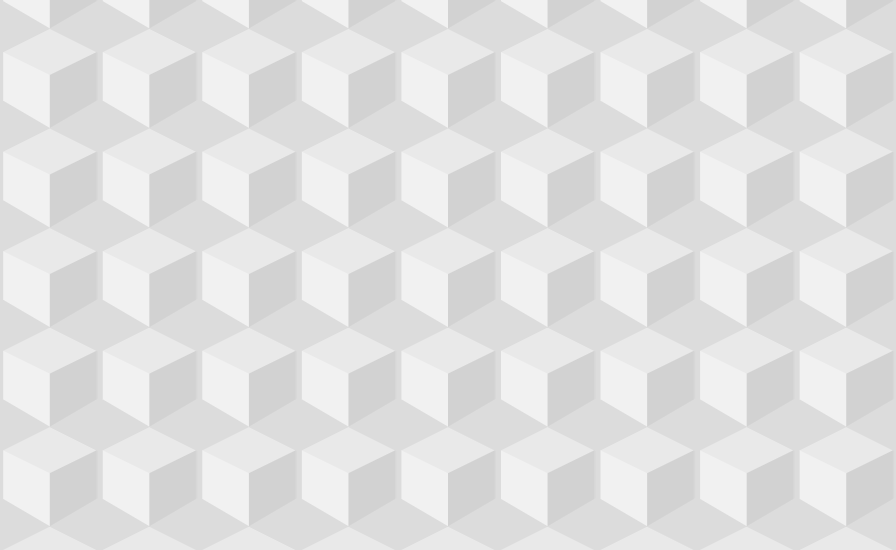
Reproduce this pattern procedurally as a WebGL 2 fragment shader.

```glsl
#version 300 es
precision highp float;
// Rows of pale grey cubes on a square grid, each tip touching the next apex.
// Every cell is folded about its middle, so three sloping lines and one
// upright edge bound the top, left and right faces.

uniform vec2 u_resolution;
out vec4 fragColor;

// Layout: lengths in cells, slopes as fall per unit sideways
const float CELLS_ACROSS = 9.0;
const float FIRST_APEX = 0.29;    // depth of the first full row
const float HALF_WIDTH = 0.468;
const float FRONT_CORNER = 0.463; // depth where the three faces meet
const float BOTTOM_TIP = 0.995;
const float ROOF_SLOPE = 0.50;
const float FRONT_SLOPE = 0.49;
const float BASE_SLOPE = 0.585;
const float RIM_WIDTH = 0.014;    // faint strip beside the right face

const vec3 GROUND = vec3(0.861);
const vec3 TOP_FACE = vec3(0.914);
const vec3 LEFT_FACE = vec3(0.945);
const vec3 RIGHT_FACE = vec3(0.824);
const vec3 RIM = vec3(0.845);

// Coverage of the side where the signed distance is positive
float cover(float signedDistance, float pixel) {
    return clamp(signedDistance / pixel + 0.5, 0.0, 1.0);
}

// Signed distance below a line that starts at a depth and falls sideways
float below(vec2 p, float depth, float slope) {
    return (p.y - depth - slope * p.x) / sqrt(1.0 + slope * slope);
}

vec3 cubeCell(vec2 p, float pixel) {
    vec2 folded = vec2(abs(p.x), p.y);
    float roof = below(folded, 0.0, ROOF_SLOPE);
    float base = -below(folded, BOTTOM_TIP, -BASE_SLOPE);
    float body = min(roof, base);
    float front = below(folded, FRONT_CORNER, -FRONT_SLOPE);

    // Side faces split at the upright front edge, with the top face above
    vec3 faces = mix(LEFT_FACE, RIGHT_FACE, cover(p.x, pixel));
    faces = mix(TOP_FACE, faces, cover(front, pixel));

    // Rim first, then the cube over it
    float rim = min(body, min(p.x, HALF_WIDTH + RIM_WIDTH - p.x));
    float cube = min(body, HALF_WIDTH - folded.x);
    vec3 color = mix(GROUND, RIM, cover(rim, pixel));
    return mix(color, faces, cover(cube, pixel));
}

void main() {
    // Cell units, with depth measured down from the upper edge
    float scale = CELLS_ACROSS / u_resolution.x;
    vec2 position = vec2(gl_FragCoord.x, u_resolution.y - gl_FragCoord.y) * scale;
    vec2 cell = fract(position - vec2(0.0, FIRST_APEX));
    fragColor = vec4(cubeCell(cell - vec2(0.5, 0.0), scale), 1.0);
}
```
